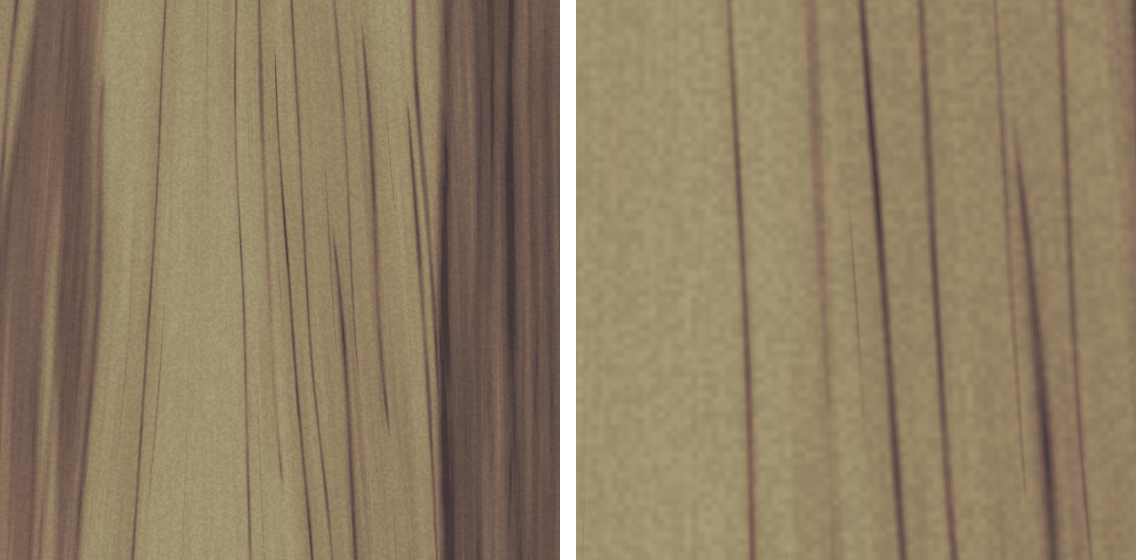
Left, the full canvas; right, a detail of the centre.
Give the GLSL for this texture, as a WebGL 1 fragment shader.

```glsl
precision highp float;
uniform vec2 u_resolution;

const vec3 PALE  = vec3(0.625, 0.575, 0.437);
const vec3 TAN   = vec3(0.585, 0.515, 0.39);
const vec3 BROWN = vec3(0.53, 0.44, 0.36);
const vec3 UMBER = vec3(0.46, 0.37, 0.32);
const vec3 DARK  = vec3(0.38, 0.31, 0.28);
const vec3 INK   = vec3(0.27, 0.215, 0.22);

float hash(vec2 p) {
  vec3 q = fract(vec3(p.xyx) * 0.1031);
  q += dot(q, q.yzx + 33.33);
  return fract((q.x + q.y) * q.z);
}

float noise(vec2 p) {
  vec2 i = floor(p), f = fract(p);
  f = f * f * (3.0 - 2.0 * f);
  float low = mix(hash(i), hash(i + vec2(1.0, 0.0)), f.x);
  float high = mix(hash(i + vec2(0.0, 1.0)), hash(i + vec2(1.0, 1.0)), f.x);
  return mix(low, high, f.y);
}

// Two octaves of noise drawn out along the grain
float streak(vec2 p, vec2 scale, float seed) {
  vec2 q = p * scale + seed;
  return 0.65 * noise(q) + 0.35 * noise(q * vec2(2.3, 1.6) + 17.0);
}

// Boards fan out toward the bottom, then straighten at the right
float grainLean(float x) {
  float lean = mix(0.07, -0.07, smoothstep(0.2, 0.6, x));
  return lean * (1.0 - smoothstep(0.74, 0.88, x));
}

// A tapering dark line with a soft stain around it
float vein(vec2 p, float x, float bottom, float top, float width, float seed) {
  float sway = 0.016 * (noise(vec2(p.y * 2.5, seed)) - 0.5);
  float d = p.x - x - sway;
  float taper = smoothstep(bottom, bottom + 0.3, p.y)
              * (1.0 - smoothstep(top - 0.3, top, p.y));
  float w = width * (0.4 + 0.6 * taper);
  float core = exp(-d * d / (w * w));
  float stain = exp(-abs(d) / (4.0 * w));
  float flow = 0.55 + 0.45 * noise(vec2(p.y * 7.0, seed + 5.0));
  float fray = 0.75 + 0.5 * noise(vec2(p.x * 260.0, p.y * 18.0 + seed));
  return (0.8 * core * fray + 0.25 * stain) * flow * smoothstep(0.0, 0.25, taper);
}

// Veins scattered across a range of the board
float veins(vec2 p, vec2 range, float count, float width, float span, float seed) {
  float sum = 0.0;
  for (int i = 0; i < 14; i++) {
    float n = float(i);
    if (n >= count) break;
    float id = n * 7.0 + seed;
    float x = mix(range.x, range.y, (n + hash(vec2(id, 1.0))) / count);
    float middle = hash(vec2(id, 2.0));
    float reach = span * mix(0.6, 1.4, hash(vec2(id, 3.0)));
    float strength = mix(0.45, 1.0, hash(vec2(id, 4.0)));
    float w = width * mix(0.6, 1.3, hash(vec2(id, 5.0)));
    sum = max(sum, strength * vein(p, x, middle - reach, middle + reach, w, id));
  }
  return sum;
}

vec3 woodColor(float tone) {
  vec3 c = mix(PALE, TAN, smoothstep(0.08, 0.28, tone));
  c = mix(c, BROWN, smoothstep(0.28, 0.45, tone));
  c = mix(c, UMBER, smoothstep(0.45, 0.62, tone));
  c = mix(c, DARK, smoothstep(0.62, 0.8, tone));
  return mix(c, INK, smoothstep(0.8, 1.0, tone));
}

void main() {
  vec2 p = gl_FragCoord.xy / u_resolution;
  vec2 g = p;
  g.x -= grainLean(p.x) * (p.y - 0.5);
  g.x += 0.012 * (noise(vec2(p.x * 5.0, p.y * 2.2)) - 0.5);

  // Pale sapwood between two bands of dark heartwood
  float broad = streak(g, vec2(15.0, 0.8), 3.0);
  float sap = 0.11 + 0.42 * (broad - 0.5) + 0.08 * smoothstep(0.35, 0.65, g.x);
  float bands = streak(g, vec2(24.0, 1.1), 41.0);
  float heart = 0.61 + 0.75 * (bands - 0.5);
  float edgeNoise = 0.05 * (noise(vec2(g.x * 9.0, p.y * 2.0)) - 0.5);
  float left = 1.0 - smoothstep(0.13, 0.21, g.x + edgeNoise);
  float right = smoothstep(0.775, 0.8, p.x + 0.2 * edgeNoise);

  // Long pale slivers left inside the dark left band
  float bend = 0.03 * noise(vec2(p.y * 2.0, 6.0));
  float low = abs(g.x - 0.085 - bend) - 0.03 * (0.6 - p.y);
  float high = abs(g.x + 0.03 - bend) - 0.06 * (p.y - 0.4);
  left *= mix(0.15, 1.0, smoothstep(-0.008, 0.014, min(low, high)));
  float tone = mix(sap, heart, max(left, right));

  // Dark veins, the heavy boundary, and faint short ticks
  float lines = veins(g, vec2(0.23, 0.28), 1.0, 0.0035, 0.9, 11.0);
  lines = max(lines, veins(g, vec2(0.43, 0.79), 9.0, 0.0038, 0.7, 23.0));
  lines = max(lines, veins(g, vec2(0.83, 1.0), 6.0, 0.007, 1.0, 57.0));
  lines = max(lines, 0.7 * veins(g, vec2(0.0, 0.17), 4.0, 0.007, 0.8, 83.0));
  lines = max(lines, 0.4 * veins(g, vec2(0.2, 0.8), 14.0, 0.0018, 0.2, 131.0));
  lines = max(lines, vein(p, 0.795, -0.6, 1.6, 0.011, 9.0));
  tone = mix(tone, 1.0, clamp(lines, 0.0, 1.0));

  // Fine fibres and a matte speckle
  float fibre = streak(g, vec2(120.0, 3.5), 71.0) - 0.5;
  float hair = noise(g * vec2(280.0, 14.0)) - 0.5;
  tone += 0.2 * fibre + 0.1 * hair;
  float speckle = noise(p * 250.0) - 0.5;
  vec3 color = woodColor(tone) * (1.0 + 0.1 * speckle + 0.05 * hair);
  gl_FragColor = vec4(color, 1.0);
}
```
